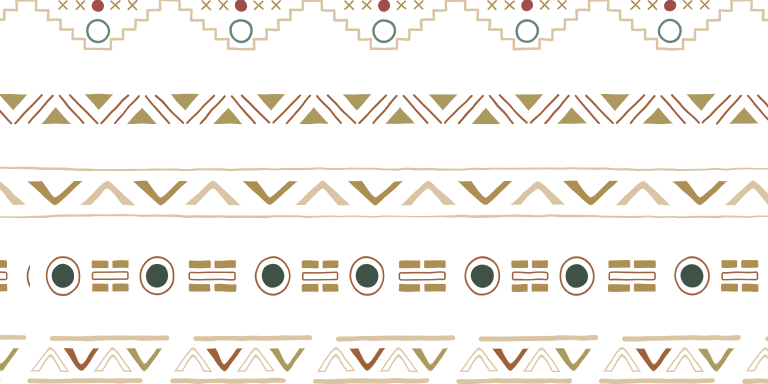
Give the GLSL for this pattern, as a Shadertoy shader.

```glsl
const vec3 TAN = vec3(0.85, 0.77, 0.64);
const vec3 GOLD = vec3(0.68, 0.56, 0.33);
const vec3 OLIVE = vec3(0.67, 0.60, 0.37);
const vec3 RUST = vec3(0.62, 0.38, 0.23);
const vec3 PINE = vec3(0.25, 0.32, 0.28);
const vec3 TEAL = vec3(0.40, 0.52, 0.48);
const vec3 RED = vec3(0.62, 0.31, 0.28);
const float CANVAS_HEIGHT = 384.0;

float hash(vec2 p) {
    vec3 q = fract(p.xyx * 0.1031);
    q += dot(q, q.yzx + 33.33);
    return fract((q.x + q.y) * q.z);
}

float noise(vec2 p) {
    vec2 i = floor(p), f = fract(p);
    f *= f * (3.0 - 2.0 * f);
    return mix(mix(hash(i), hash(i + vec2(1, 0)), f.x),
               mix(hash(i + vec2(0, 1)), hash(i + 1.0), f.x), f.y);
}

vec3 paint(vec3 base, vec3 ink, float dist, float pixel) {
    return mix(base, ink, clamp(0.5 - dist / pixel, 0.0, 1.0));
}

float segment(vec2 p, vec2 a, vec2 b) {
    vec2 ab = b - a;
    return length(p - a - ab * clamp(dot(p - a, ab) / dot(ab, ab), 0.0, 1.0));
}

float box(vec2 p, vec2 halfSize, float corner) {
    vec2 q = abs(p) - halfSize + corner;
    return length(max(q, 0.0)) + min(max(q.x, q.y), 0.0) - corner;
}

float ellipse(vec2 p, vec2 radius) {
    return (length(p / radius) - 1.0) * min(radius.x, radius.y);
}

// Triangle and chevron stand on y = 0 with the tip at size.y
float triangle(vec2 p, vec2 size) {
    return max(-p.y, (abs(p.x) * size.y + (p.y - size.y) * size.x) / length(size));
}

float chevron(vec2 p, vec2 size, float arm, float skew) {
    float t = sqrt(p.x * p.x + 6.0) - 2.45;
    vec2 inner = vec2((size.x - arm) * (1.0 + skew * sign(p.x)), size.y * 0.68);
    float outside = (t * size.y + (p.y - size.y) * size.x) / length(size);
    float inside = (t * inner.y + (p.y - inner.y) * inner.x) / length(inner);
    return max(max(outside, -inside), -p.y);
}

vec3 stepRow(vec3 col, vec2 p, float pixel) {
    vec2 q = vec2(mod(p.x - 26.5, 143.0) - 71.5, p.y);
    vec2 m = vec2(abs(q.x), q.y);
    float stairs = 1e3;
    for (int k = 0; k < 6; k++) {
        vec2 corner = vec2(13.0 + 12.2 * float(k), 49.0 - 9.7 * float(k));
        stairs = min(stairs, segment(m, corner - vec2(12.2, 0), corner));
        stairs = min(stairs, segment(m, corner, corner - vec2(0, 9.7)));
    }
    col = paint(col, TAN, stairs - 1.25, pixel);
    col = paint(col, TEAL, abs(length(q - vec2(0, 31)) - 10.8) - 1.2, pixel);
    col = paint(col, RED, length(q - vec2(0, 5.5)) - 6.0, pixel);
    for (int k = 1; k < 3; k++) {
        vec2 c = abs(m - vec2(17.4 * float(k), 5.0));
        col = paint(col, GOLD, segment(c, vec2(0), vec2(4)) - 0.8, pixel);
    }
    return col;
}

vec3 triangleRow(vec3 col, vec2 p, float pixel) {
    float x = abs(mod(p.x - 56.0, 86.0) - 43.0);
    float down = triangle(vec2(x, p.y - 94.5), vec2(13.5, 15.5));
    float up = triangle(vec2(43.0 - x, 123.5 - p.y), vec2(14.0, 15.5));
    col = paint(col, OLIVE, min(down, up) - 0.3, pixel);
    float vee = segment(vec2(x, p.y), vec2(2, 123), vec2(29, 95.5));
    float roof = segment(vec2(43.0 - x, p.y), vec2(3.5, 96), vec2(27, 123));
    return paint(col, RUST, min(vee, roof) - 1.0, pixel);
}

vec3 chevronRow(vec3 col, vec2 p, float pixel) {
    float x = mod(p.x - 27.0, 215.0);
    for (int k = 0; k < 4; k++) {
        bool vee = k % 2 == 0;
        vec2 q = vec2(x - 28.0 - 52.7 * float(k), vee ? p.y - 181.0 : 205.0 - p.y);
        float d = chevron(q, vec2(25, 24), 11.0, vee ? 0.2 : -0.07);
        col = paint(col, vee ? GOLD : TAN, d, pixel);
    }
    for (int k = 0; k < 2; k++) {
        float y = 169.0 + 47.0 * float(k) + 2.4 * (noise(vec2(p.x / 110.0, k)) - 0.5);
        float halfWidth = 0.6 + 0.7 * noise(vec2(p.x / 60.0, k + 7));
        col = paint(col, TAN, abs(p.y - y) - halfWidth, pixel);
    }
    return col;
}

vec3 eyeRow(vec3 col, vec2 p, float pixel) {
    float x = mod(p.x + (p.x < 30.0 ? 19.0 : 0.0) - 35.0, 209.7);
    for (int k = 0; k < 2; k++) {
        float f = float(k);
        vec2 eye = vec2(x - 28.0 - 94.3 * f, p.y - 276.0);
        col = paint(col, RUST, abs(ellipse(eye, vec2(16.7, 18.6))) - 0.85, pixel);
        col = paint(col, PINE, ellipse(eye, vec2(11.2, 11.8)), pixel);
        float span = 18.3 + 5.2 * f;
        vec2 q = vec2(x - 75.5 - 102.0 * f, p.y - 276.0);
        vec2 brick = abs(q) - vec2(span * 0.5 + 1.0, 11.8);
        col = paint(col, GOLD, box(brick, vec2(span * 0.5 - 1.0, 3.8), 1.2), pixel);
        col = paint(col, RUST, abs(box(q, vec2(span - 0.7, 3.6), 1.5)) - 0.75, pixel);
    }
    return col;
}

vec3 borderRow(vec3 col, vec2 p, float pixel) {
    vec2 top = vec2(mod(p.x - 40.0, 143.0), p.y);
    vec2 bottom = vec2(mod(p.x - 20.0, 143.0), p.y);
    float bars = min(segment(top, vec2(12.5, 338.8), vec2(126.5, 337.6)),
                     segment(bottom, vec2(9.5, 381.3), vec2(120.5, 380.7)));
    col = paint(col, TAN, bars - 2.4, pixel);
    float x = mod(p.x - 30.0, 143.0);
    for (int k = 0; k < 4; k++) {
        bool vee = k % 2 == 1;
        vec2 q = vec2(x - 20.0 - 31.4 * float(k), vee ? p.y - 348.5 : 371.0 - p.y);
        float d = chevron(q, vec2(15.5, 22.5), 7.0, vee ? 0.2 : 0.0);
        vec3 ink = vee ? (k == 1 ? RUST : OLIVE) : TAN;
        col = paint(col, ink, vee ? d : abs(d) - 0.65, pixel);
    }
    return col;
}

void mainImage(out vec4 fragColor, in vec2 fragCoord) {
    float pixel = CANVAS_HEIGHT / iResolution.y;
    vec2 p = vec2(fragCoord.x, iResolution.y - fragCoord.y) * pixel;
    // Slight unsteadiness of a hand-held brush
    p += 1.1 * (vec2(noise(p / 11.0), noise(p / 11.0 + 50.0)) - 0.5);
    vec3 col = vec3(1);
    col = stepRow(col, p, pixel);
    col = triangleRow(col, p, pixel);
    col = chevronRow(col, p, pixel);
    col = eyeRow(col, p, pixel);
    col = borderRow(col, p, pixel);
    fragColor = vec4(col, 1);
}
```
